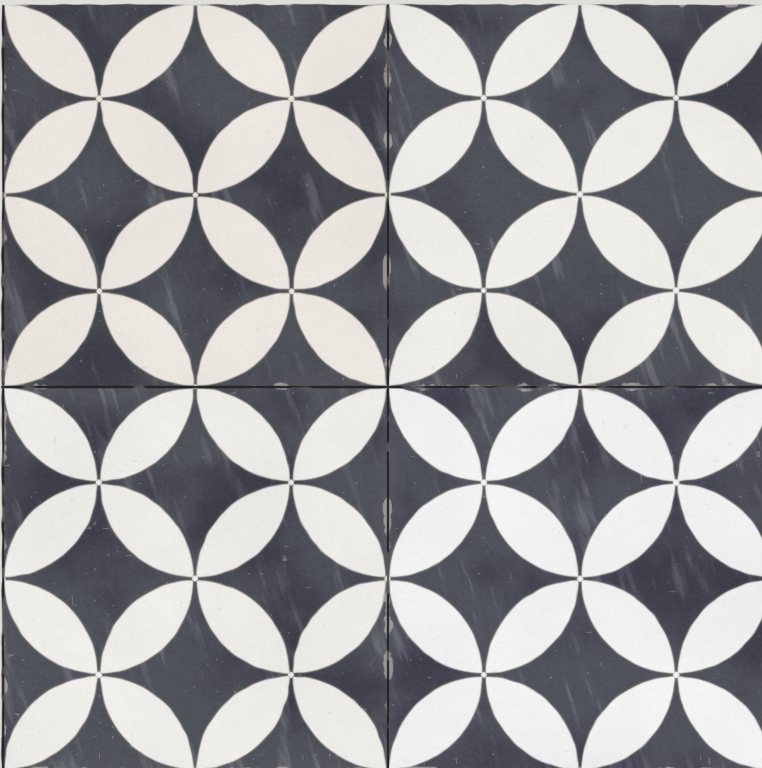
Give the GLSL for this pattern, as a WebGL 2 fragment shader.

```glsl
#version 300 es
precision highp float;
// Four worn cement tiles, two by two, each with a 4 x 4 grid of pale petals on slate.
// A petal is the overlap of two circles along a cell diagonal, alternating in direction.
// Value noise adds hand-cast edges, mottling, scuffs and chipped seams.

uniform vec2 u_resolution;
out vec4 fragColor;

// Layout, in units of the canvas height
const vec2  SEAM_CROSS = vec2(0.5052, 0.4960); // where the four tiles meet
const float TILE = 0.501;                      // tile pitch
const float CELLS = 4.0;                       // petals along a tile side
const float PETAL_RADIUS = 0.986;              // arc radius, in cells
const float JOINT_RADIUS = 0.0042;             // pale dot where petals touch
const float EDGE_WOBBLE = 0.0014;
const vec2  SEAM_HALF = vec2(0.0013, 0.0015);  // vertical, horizontal
const vec2  MARGIN = vec2(0.0022, 0.9940);     // left and top limits of the tiles

// Colours
const vec3 CREAM_WARM = vec3(0.918, 0.903, 0.875);
const vec3 CREAM_COOL = vec3(0.945, 0.943, 0.945);
const vec3 SLATE_DEEP = vec3(0.240, 0.243, 0.285);
const vec3 SLATE_PALE = vec3(0.315, 0.322, 0.355);
const vec3 RIM_TAN    = vec3(0.500, 0.475, 0.450);
const vec3 CHIP       = vec3(0.740, 0.715, 0.690);
const vec3 SEAM_DARK  = vec3(0.120, 0.115, 0.130);
const vec3 BACKDROP   = vec3(0.880, 0.870, 0.850);

float hash(vec2 p) {
    return fract(sin(dot(p, vec2(127.1, 311.7))) * 43758.5453);
}

float noise(vec2 p) {
    vec2 i = floor(p), f = fract(p);
    f = f * f * (3.0 - 2.0 * f);
    return mix(mix(hash(i), hash(i + vec2(1, 0)), f.x),
               mix(hash(i + vec2(0, 1)), hash(i + vec2(1, 1)), f.x), f.y);
}

float fbm(vec2 p) {
    float sum = 0.0, amp = 0.5;
    for (int i = 0; i < 4; i++) {
        sum += amp * noise(p);
        p = p * 2.03 + 17.3;
        amp *= 0.5;
    }
    return sum / 0.9375;
}

// Signed distance to the petals, in canvas units; q is measured in cells.
float petalDistance(vec2 q) {
    vec2 id = floor(q), f = fract(q);
    if (mod(id.x + id.y, 2.0) > 0.5) f.x = 1.0 - f.x;
    float lens = max(distance(f, vec2(1, 0)), distance(f, vec2(0, 1))) - PETAL_RADIUS;
    float joint = min(length(f), distance(f, vec2(1)));
    float size = TILE / CELLS;
    return min(lens * size, joint * size - JOINT_RADIUS);
}

void main() {
    vec2 p = gl_FragCoord.xy / u_resolution.y;
    float px = 1.0 / u_resolution.y;

    // Tile coordinates and a small misalignment for each tile
    vec2 t = (p - SEAM_CROSS) / TILE;
    vec2 tile = floor(t);
    float tileRand = hash(tile + 7.0);
    vec2 shift = (vec2(tileRand, hash(tile + 23.0)) - 0.5) * 0.002;
    vec2 seamDist = abs(t - floor(t + 0.5)) * TILE;

    // Petal shape with uneven hand-cast edges
    float wobble = (noise(p * 75.0 + tile * 9.0) - 0.5) * EDGE_WOBBLE;
    float d = petalDistance((p + shift - SEAM_CROSS) / TILE * CELLS) + wobble;
    float petal = 1.0 - smoothstep(-px, px, d);

    // Mottled glazes: warmer at upper left, cooler at lower right
    float mottle = fbm(p * 9.0 + tile * 5.0);
    float grain = noise(p * 330.0) - 0.5;
    float cool = clamp(0.5 * (tile.x - tile.y + 1.0), 0.0, 1.0);
    vec3 cream = mix(CREAM_WARM, CREAM_COOL, cool);
    cream += (mottle - 0.5) * 0.045 + grain * 0.018;
    float tone = smoothstep(0.3, 0.7, mottle + (tileRand - 0.5) * 0.2);
    vec3 slate = mix(SLATE_DEEP, SLATE_PALE, tone) + grain * 0.025;
    slate.b += 0.012 * (cool - 0.5);

    // Soft brushed scuffs and pinprick flecks on the slate
    float brush = fbm(vec2(p.x * 70.0 + p.y * 22.0, p.y * 12.0) + tile * 3.0);
    slate += 0.10 * smoothstep(0.62, 0.85, brush);
    slate = mix(slate, CHIP, 0.35 * smoothstep(0.92, 0.99, noise(p * 170.0 + 4.0)));
    cream -= 0.06 * smoothstep(0.94, 1.0, noise(p * 140.0 + 31.0));

    vec3 col = mix(slate, cream, petal);
    float rim = 1.0 - smoothstep(0.0, 0.0016 + px, abs(d - 0.0003));
    col = mix(col, RIM_TAN, 0.32 * rim);

    // Worn tile borders: dusty band, then irregular chips
    float edge = min(seamDist.x, seamDist.y);
    float wear = fbm(p * 38.0 + 11.0);
    col = mix(col, CHIP, 0.12 * exp(-edge / 0.010) * wear);
    float chipWidth = 0.0012 + 0.0055 * smoothstep(0.50, 0.80, wear);
    float chips = 1.0 - smoothstep(chipWidth - px, chipWidth + px, edge);
    col = mix(col, CHIP, chips * (0.15 + 0.5 * smoothstep(0.45, 0.7, wear)));

    // Dark seams, broken in places by pale mortar
    vec2 seams = 1.0 - smoothstep(SEAM_HALF - 0.6 * px, SEAM_HALF + 0.8 * px, seamDist);
    float mortar = smoothstep(0.58, 0.78, noise(p * 55.0 + 3.0));
    col = mix(col, mix(SEAM_DARK, RIM_TAN, 0.6 * mortar), 0.9 * max(seams.x, seams.y));

    // Pale backdrop beyond the left and top borders
    float ragged = (noise(p * 60.0 + 50.0) - 0.5) * 0.002;
    float outside = max(MARGIN.x - p.x, p.y - MARGIN.y) + ragged;
    col = mix(col, BACKDROP, smoothstep(-px, px, outside));

    fragColor = vec4(clamp(col, 0.0, 1.0), 1.0);
}
```
